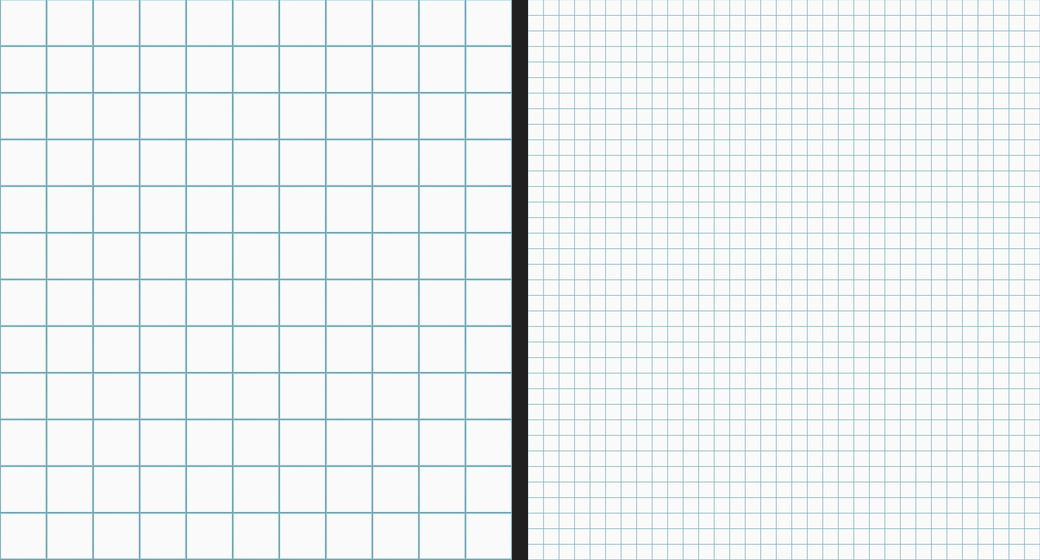
Left: one tile. Right: repeated 3 by 3.
A Shadertoy shader for this pattern:

```glsl
// Graph paper: a square grid of thin blue-grey ink lines with pale cyan fringes on off-white.

const vec2 CELLS = vec2(11.0, 12.0);          // repeats across and down
const vec2 LINE_OFFSET = vec2(0.0, 0.012);    // line centres, in cells
const float INK_HALF_WIDTH = 0.0165;          // in cells
const float FRINGE_HALF_WIDTH = 0.033;

const vec3 PAPER = vec3(0.982, 0.982, 0.982);
const vec3 FRINGE = vec3(0.87, 0.97, 0.98);
const vec3 INK = vec3(0.43, 0.61, 0.66);

// Pseudo-random unit gradient for a lattice point
vec2 latticeGradient(vec2 point) {
    float angle = 6.2832 * fract(sin(dot(point, vec2(127.1, 311.7))) * 43758.5);
    return vec2(cos(angle), sin(angle));
}

// Gradient noise that wraps after a whole number of lattice cells
float tiledNoise(vec2 p, vec2 period) {
    vec2 base = floor(p);
    vec2 f = p - base;
    vec2 blend = f * f * f * (f * (f * 6.0 - 15.0) + 10.0);
    vec4 corner;
    for (int i = 0; i < 4; i++) {
        vec2 step2 = vec2(i & 1, i >> 1);
        corner[i] = dot(latticeGradient(mod(base + step2, period)), f - step2);
    }
    return mix(mix(corner.x, corner.y, blend.x), mix(corner.z, corner.w, blend.x), blend.y);
}

// Distance to the nearest line on each axis, in cells
vec2 gridDistance(vec2 cellPos, vec2 offset) {
    return abs(fract(cellPos - offset + 0.5) - 0.5);
}

// Smoothed coverage of both line families
float lineCoverage(vec2 dist, float halfWidth, vec2 pixel) {
    vec2 cover = clamp((halfWidth - dist) / pixel + 0.5, 0.0, 1.0);
    cover *= min(vec2(1.0), 2.0 * halfWidth / pixel);
    return max(cover.x, cover.y);
}

void mainImage(out vec4 fragColor, in vec2 fragCoord) {
    vec2 uv = fragCoord / iResolution.xy;
    vec2 cellPos = uv * CELLS;
    vec2 pixel = CELLS / iResolution.xy;
    vec2 dist = gridDistance(cellPos, LINE_OFFSET);

    // Slight unevenness of the printed ink
    float unevenness = tiledNoise(cellPos * 2.0, CELLS * 2.0);
    float inkStrength = 0.96 + 0.06 * unevenness;

    // Paper, fringe, then ink
    vec3 color = mix(PAPER, FRINGE, lineCoverage(dist, FRINGE_HALF_WIDTH, pixel));
    color = mix(color, INK, inkStrength * lineCoverage(dist, INK_HALF_WIDTH, pixel));
    fragColor = vec4(color, 1.0);
}
```
